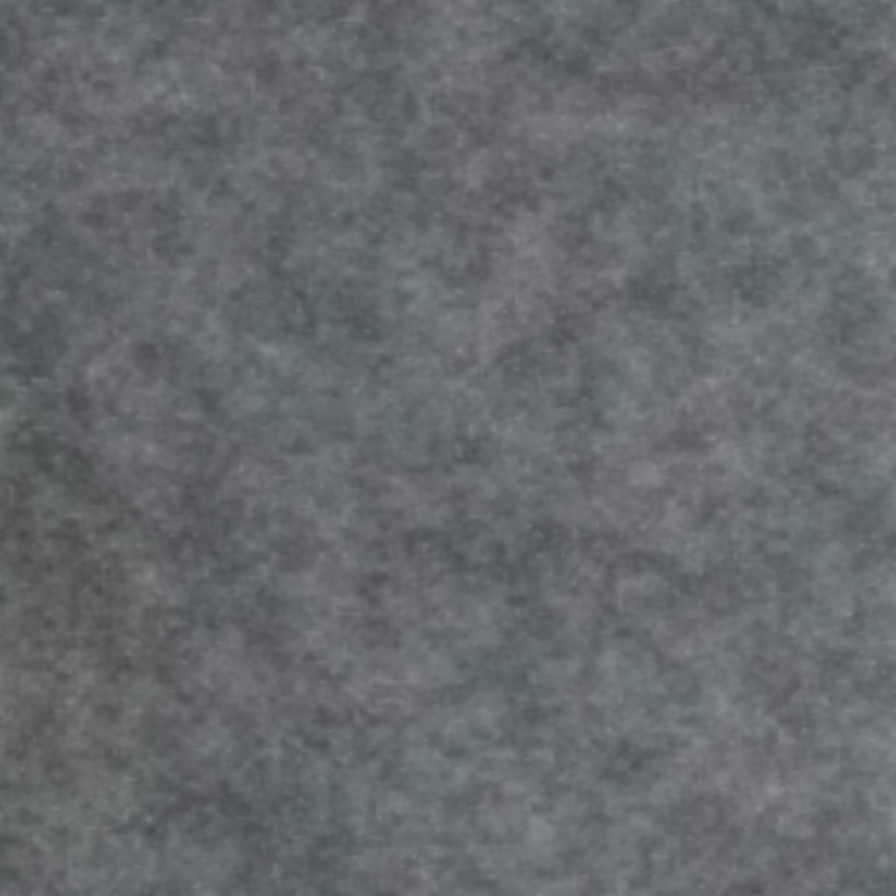
Reproduce this texture procedurally as a Shadertoy shader.

```glsl
float hash(vec2 cell) {
    uvec2 q = uvec2(ivec2(cell)) * uvec2(1597334673u, 3812015801u);
    uint h = (q.x ^ q.y) * 1597334673u;
    h = (h ^ (h >> 15)) * 2246822519u;
    h ^= h >> 13;
    return float(h >> 8) / 16777216.0;
}

// Smooth value noise, centred on zero
float noise(vec2 p) {
    vec2 i = floor(p), f = fract(p);
    f = f * f * (3.0 - 2.0 * f);
    float low = mix(hash(i), hash(i + vec2(1, 0)), f.x);
    float high = mix(hash(i + vec2(0, 1)), hash(i + vec2(1, 1)), f.x);
    return mix(low, high, f.y) - 0.5;
}

// Octaves turned against each other so that no grid shows
float fbm(vec2 p, int octaves, float gain) {
    float sum = 0.0, amplitude = 1.0;
    for (int i = 0; i < octaves; i++) {
        sum += amplitude * noise(p);
        p = mat2(1.6, 1.2, -1.2, 1.6) * p + 17.3;
        amplitude *= gain;
    }
    return sum;
}

void mainImage(out vec4 fragColor, in vec2 fragCoord) {
    vec2 uv = fragCoord / iResolution.xy;
    vec2 p = fragCoord / iResolution.y;

    // Broad light: dim on the left, paler on the right
    float light = 0.05 * (uv.x - 0.5) + 0.012 * (uv.x - 0.5) * (0.5 - uv.y);
    light += 0.045 * fbm(p * 5.0 + 3.0, 2, 0.7);

    // Mottling and soft grain, slightly wider than tall
    vec2 warped = p + 0.012 * vec2(noise(p * 30.0), noise(p * 30.0 + 51.0));
    light += 0.062 * fbm(warped * vec2(17.0, 20.0) + 9.0, 2, 0.9);
    light += 0.080 * fbm(p * vec2(72.0, 82.0) + 31.0, 2, 0.6);

    // Ragged dark smudges gathered in loose clusters
    float cluster = smoothstep(-0.15, 0.4, noise(p * 6.0 + 71.0));
    float smudge = fbm(warped * vec2(22.0, 27.0) + 43.0, 3, 0.6);
    light -= 0.055 * cluster * smoothstep(0.08, 0.5, smudge);

    // Sparse pale flecks
    float fleck = noise(p * vec2(78.0, 92.0) + 120.0);
    light += 0.04 * smoothstep(0.27, 0.48, fleck);

    // Faint green to mauve drift, with a warm stain at the lower left
    float drift = fbm(p * 9.0 + 87.0, 3, 0.7);
    float stain = smoothstep(0.35, 0.0, length((uv - vec2(0.0, 0.27)) * vec2(1.0, 0.8)));
    vec3 color = vec3(0.393, 0.406, 0.421) + light;
    color += drift * vec3(0.016, -0.012, 0.004);
    color += stain * vec3(0.008, 0.0, -0.022);

    fragColor = vec4(color, 1.0);
}
```
